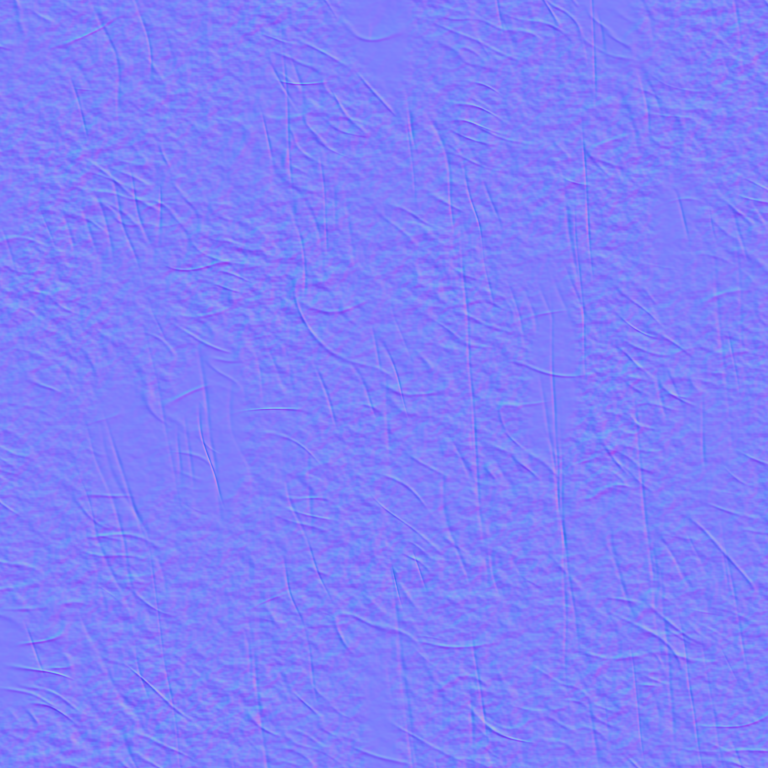
Give the GLSL for this texture map, as a three.js fragment shader.

```glsl
varying vec2 vUv;

const float STEP = 0.0008;         // finite difference distance
const float BLUE_SCALE = 0.985;
const vec2 GRAIN_SCALE = vec2(34.0, 44.0);
const vec3 GRAIN_SLOPE = vec3(0.062, 0.088, 0.066);
const float WARP_SIZE = 0.012;
const float WRINKLE_HEIGHT = 0.00085;
const float WRINKLE_WIDTH = 0.0026;
const int SCRATCH_COUNT = 44;
const float SCRATCH_DEPTH = 0.00075;
const float SCRATCH_WIDTH = 0.0023;

float hash(vec2 p) {
  return fract(sin(dot(p, vec2(127.1, 311.7))) * 43758.5453);
}

vec2 cellGradient(vec2 cell) {
  float angle = 6.28319 * hash(cell);
  return vec2(cos(angle), sin(angle));
}

// Gradient noise, roughly -0.7 to 0.7
float noise(vec2 p) {
  vec2 i = floor(p);
  vec2 f = p - i;
  vec2 u = f * f * f * (f * (f * 6.0 - 15.0) + 10.0);
  vec2 e = vec2(1.0, 0.0);
  float bottom = mix(dot(cellGradient(i), f),
                     dot(cellGradient(i + e.xy), f - e.xy), u.x);
  float top = mix(dot(cellGradient(i + e.yx), f - e.yx),
                  dot(cellGradient(i + e.xx), f - e.xx), u.x);
  return mix(bottom, top, u.y);
}

// Fine plaster grain, calmer inside smeared patches
float grain(vec2 p) {
  float smear = smoothstep(0.2, 0.42, noise(p * vec2(9.0, 3.5) + 31.0));
  float strength = (1.0 + 0.7 * noise(p * 7.0 + 5.0)) * (1.0 - 0.7 * smear);
  vec2 q = p * GRAIN_SCALE;
  float h = GRAIN_SLOPE.x * noise(q)
          + GRAIN_SLOPE.y * noise(q * 2.1 + 17.0) / 2.1
          + GRAIN_SLOPE.z * noise(q * 4.3 + 43.0) / 4.3;
  return h * strength / GRAIN_SCALE.y;
}

// Broken lines along the zero level of stretched noise
float wrinkles(vec2 p, float angle, vec2 scale, float seed) {
  vec2 dir = vec2(cos(angle), sin(angle));
  vec2 q = vec2(dot(p, dir), dot(p, vec2(-dir.y, dir.x)));
  float n = noise(q * scale + seed) / (WRINKLE_WIDTH * scale.y);
  float mask = smoothstep(0.0, 0.38, noise(p * 9.0 + seed * 1.7));
  return exp(-n * n) * mask;
}

// Long steep grooves, leaning to the right as they descend
float scratches(vec2 p) {
  float sum = 0.0;
  for (int i = 0; i < SCRATCH_COUNT; i++) {
    float id = float(i);
    vec2 center = vec2(hash(vec2(id, 1.3)), hash(vec2(id, 2.7)));
    float halfLength = mix(0.04, 0.24, pow(hash(vec2(id, 3.1)), 1.6));
    float lean = mix(0.02, 0.18, hash(vec2(id, 4.9)))
               + 0.2 * (1.0 - smoothstep(0.05, 0.4, center.x));
    float width = SCRATCH_WIDTH * mix(0.75, 1.4, hash(vec2(id, 6.1)));
    vec2 d = p - center;
    float across = (d.x + lean * d.y) / width;
    float taper = 1.0 - smoothstep(0.3, 1.0, abs(d.y) / halfLength);
    sum += exp(-across * across) * taper * mix(0.5, 1.2, hash(vec2(id, 7.7)));
  }
  float breaks = 0.75 + 0.8 * noise(p * vec2(8.0, 22.0) + 71.0);
  return sum * breaks;
}

float height(vec2 p) {
  vec2 warp = vec2(noise(p * 11.0 + 3.0), noise(p * 11.0 + 57.0));
  vec2 q = p + WARP_SIZE * warp;
  float ridges = wrinkles(q, -0.65, vec2(7.0, 20.0), 11.0)
               + wrinkles(q, -0.08, vec2(8.0, 19.0), 23.0)
               + 0.8 * wrinkles(q, -0.4, vec2(14.0, 36.0), 37.0);
  float grooves = 0.8 * wrinkles(q, -1.3, vec2(5.0, 26.0), 53.0);
  return grain(p)
       + WRINKLE_HEIGHT * (ridges - grooves)
       - SCRATCH_DEPTH * scratches(p + 0.4 * WARP_SIZE * warp);
}

void main() {
  // Surface normal from the height slopes
  float h = height(vUv);
  float dx = height(vUv + vec2(STEP, 0.0)) - h;
  float dy = height(vUv + vec2(0.0, STEP)) - h;
  vec3 normal = normalize(vec3(-dx / STEP, -dy / STEP, 1.0));
  vec3 color = normal * 0.5 + 0.5;
  gl_FragColor = vec4(color * vec3(1.0, 1.0, BLUE_SCALE), 1.0);
}
```
